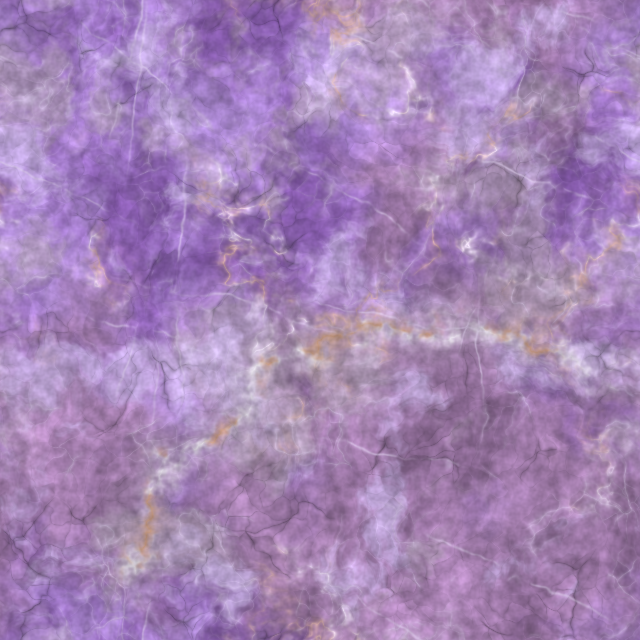
This texture is drawn by a Shadertoy shader. Its source:

```glsl
// Polished amethyst: clouded violet crystal with cream veins, one ochre seam and fine cracks.

vec2 hash2(vec2 cell, float seed) {
    uvec3 v = uvec3(cell, seed) * 1664525u + 1013904223u;
    v.x += v.y * v.z; v.y += v.z * v.x; v.z += v.x * v.y;
    v ^= v >> 16u;
    v.x += v.y * v.z; v.y += v.z * v.x;
    return vec2(v.xy >> 8u) / 16777216.0;
}

float corner(vec2 cell, vec2 offset, vec2 f, vec2 period, float seed) {
    float a = 6.2832 * hash2(mod(cell + offset, period), seed).x;
    return dot(vec2(cos(a), sin(a)), f - offset);
}

// Gradient noise that wraps after one canvas
float noise(vec2 uv, vec2 period, float seed) {
    vec2 p = uv * period, i = floor(p), f = p - i;
    vec2 u = f * f * f * (f * (f * 6.0 - 15.0) + 10.0);
    return mix(mix(corner(i, vec2(0, 0), f, period, seed), corner(i, vec2(1, 0), f, period, seed), u.x),
               mix(corner(i, vec2(0, 1), f, period, seed), corner(i, vec2(1, 1), f, period, seed), u.x), u.y);
}

float fbm(vec2 uv, vec2 period, int octaves, float seed) {
    float sum = 0.0, amp = 1.0;
    for (int k = 0; k < octaves; k++) {
        sum += amp * noise(uv, period, seed + float(k));
        period *= 2.0;
        amp *= 0.6;
    }
    return sum;
}

// Broken crystal cells: x is the tone of a cell, y the gap to its border
vec2 shards(vec2 uv, vec2 period, float seed) {
    vec2 p = uv * period, i = floor(p);
    float nearest = 9.0, second = 9.0, tone = 0.0;
    for (int k = 0; k < 9; k++) {
        vec2 cell = i + vec2(k % 3 - 1, k / 3 - 1);
        vec2 h = hash2(mod(cell, period), seed);
        float dist = length(cell + h - p);
        second = min(second, max(dist, nearest));
        if (dist < nearest) { nearest = dist; tone = fract(7.0 * h.x + 5.0 * h.y) - 0.5; }
    }
    float gap = second - nearest;
    return vec2(tone * smoothstep(0.0, 0.1, gap), gap);
}

float vein(float dist, float width) {
    return exp(-abs(dist) / width);
}

// Straight hairline fractures, most of them sloping gently, some nearly upright
float cracks(vec2 uv) {
    float sum = 0.0;
    for (int k = 0; k < 20; k++) {
        vec2 start = hash2(vec2(k, 3), 90.0), shape = hash2(vec2(k, 7), 91.0);
        float angle = (k % 3 == 0 ? 1.4 : -0.4) + 0.5 * (shape.x - 0.5);
        vec2 d = fract(uv - start + 0.5) - 0.5;
        vec2 along = vec2(cos(angle), sin(angle));
        float across = dot(d, vec2(-along.y, along.x)) / 0.002;
        float reach = 0.08 + 0.18 * shape.y;
        sum += exp(-across * across) * (1.0 - smoothstep(0.3 * reach, reach, abs(dot(d, along))));
    }
    return min(sum, 1.0);
}

void mainImage(out vec4 fragColor, in vec2 fragCoord) {
    vec2 uv = fragCoord / iResolution.xy;
    vec2 warp = vec2(fbm(uv, vec2(4), 5, 1.0), fbm(uv, vec2(4), 5, 11.0));
    vec2 q = uv + 0.045 * warp;
    float grit = fbm(uv, vec2(28), 3, 15.0);

    // Body of the crystal: violet, mauve, grey and lavender clouds
    float tone = fbm(q, vec2(4), 6, 21.0);
    float streak = fbm(q, vec2(16, 6), 4, 31.0);
    float rosy = 0.24 * (cos(6.2832 * (uv.x - 0.7)) + cos(6.2832 * (uv.y - 0.25)))
               + 0.6 * fbm(q, vec2(3), 5, 41.0);
    float haze = fbm(q, vec2(4), 6, 51.0) + 0.1 * cos(6.2832 * (uv.y - 0.75));
    float light = fbm(q, vec2(6), 6, 61.0);
    vec3 col = mix(vec3(0.52, 0.36, 0.66), vec3(0.68, 0.54, 0.83), smoothstep(-0.5, 0.5, tone + 0.5 * streak));
    vec3 mauve = vec3(0.61, 0.47, 0.64) * (1.0 + 0.16 * tone + 0.14 * streak);
    col = mix(col, mauve, 0.9 * smoothstep(-0.25, 0.25, rosy));
    col = mix(col, vec3(0.66, 0.58, 0.69), 0.7 * smoothstep(0.05, 0.45, haze));
    col = mix(col, vec3(0.75, 0.66, 0.86), 0.8 * smoothstep(0.08, 0.6, light));

    // Shards with sharp steps, their borders in part dark, in part pale
    vec2 large = shards(q, vec2(11), 71.0), small = shards(q + 0.01 * warp.yx, vec2(34), 72.0);
    col *= 1.0 + 0.11 * large.x + 0.11 * small.x;
    float side = noise(uv, vec2(8), 86.0) + 0.5 * streak;
    float border = vein(large.y, 0.05) + 0.5 * vein(small.y, 0.1);
    col *= 1.0 - 0.22 * border * smoothstep(0.05, 0.4, side);
    col = mix(col, vec3(0.80, 0.74, 0.86), 0.4 * border * smoothstep(0.05, 0.4, -side));

    // Branching cream veins, densest above the middle
    float patches = fbm(uv, vec2(9), 4, 101.0);
    float zone = smoothstep(-0.1, 0.35, fbm(uv, vec2(3), 3, 111.0) + 0.2 * cos(6.2832 * (uv.y - 0.68)));
    float branch = fbm(q, vec2(3), 6, 121.0);
    vec3 cream = mix(vec3(0.83, 0.78, 0.86), vec3(0.75, 0.60, 0.60), smoothstep(-0.3, 0.25, patches));
    cream *= 1.0 + 0.25 * grit;
    float broken = smoothstep(-0.5, 0.25, grit + 0.4 * patches);
    col = mix(col, cream, zone * (0.3 * vein(branch, 0.1) + 0.6 * broken * vein(branch, 0.045)));
    float wisp = vein(fbm(q, vec2(6), 4, 131.0), 0.05) * smoothstep(0.0, 0.35, haze + 0.5 * patches);
    col = mix(col, vec3(0.80, 0.75, 0.87), 0.45 * wisp * broken);

    // Main seam: a ragged arc with a pale halo and ochre stains
    vec2 d = fract(q - vec2(0.68, 0.02) + vec2(0.55, 0.2)) - vec2(0.55, 0.2);
    float seam = length(d) - 0.47 + 0.04 * fbm(uv, vec2(10), 5, 141.0);
    float span = smoothstep(0.0, 0.12, d.y) * smoothstep(-0.54, -0.48, d.x) * (1.0 - smoothstep(0.15, 0.42, d.x));
    vec3 stain = mix(vec3(0.85, 0.83, 0.87), vec3(0.71, 0.54, 0.46), smoothstep(0.0, 0.4, patches + 0.4 * grit));
    col = mix(col, vec3(0.73, 0.68, 0.77), 0.55 * span * vein(seam, 0.035));
    col = mix(col, stain, 0.85 * span * vein(seam, 0.015) * broken);

    // Hairline cracks, fine grain and final contrast
    float hairline = cracks(uv + 0.02 * warp) * smoothstep(-0.4, 0.3, streak);
    col = mix(col, vec3(0.82, 0.76, 0.88), 0.5 * hairline);
    col *= 1.0 + 0.08 * grit + 0.14 * fbm(uv, vec2(48), 3, 151.0);
    vec3 mean = vec3(0.645, 0.525, 0.73);
    col = mean + 1.12 * (col - mean);
    fragColor = vec4(clamp(col, 0.0, 1.0), 1.0);
}
```
